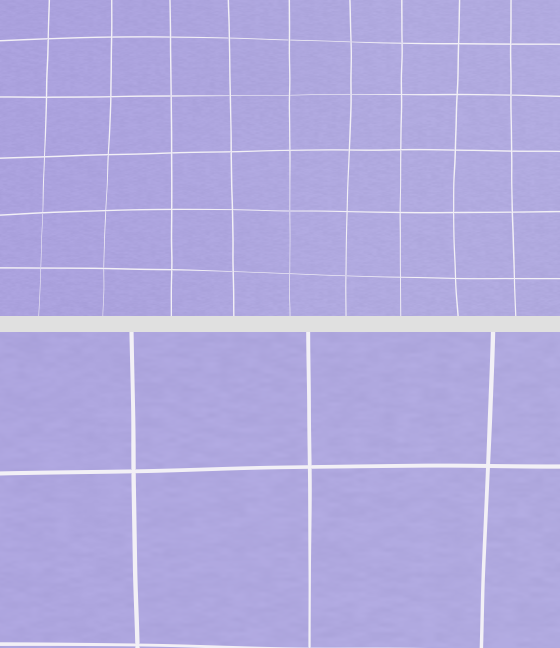
Top, the full canvas; bottom, a detail of the centre.
Give the GLSL for this pattern, as a Shadertoy shader.

```glsl
// Hand-drawn white grid, 9 lines across and 5 down, on lilac paper.

const int COLS = 9;
const int ROWS = 5;
const float SPACING = 0.1852;        // in canvas heights
const float FIRST_COL = 0.1412;
const float FIRST_ROW = 0.1435;
const float THICK = 0.0023;          // half width under full pressure
const float THIN = 0.0009;           // half width under light pressure
const float WOBBLE = 0.0022;
const float GRAIN = 0.022;
const vec3 PAPER_LEFT = vec3(0.668, 0.632, 0.868);
const vec3 PAPER_RIGHT = vec3(0.690, 0.664, 0.874);
const vec3 INK = vec3(0.95, 0.94, 0.965);

// Drift of each line in hundredths of the height: offset, lean, bow, sway.
const vec4 COL_DRIFT[COLS] = vec4[COLS](
    vec4(0.0, 1.6, -0.2, 0.0), vec4(1.6, 1.4, -0.2, 0.3),
    vec4(3.2, -0.2, -0.4, 0.0), vec4(3.5, -0.9, 0.0, 0.0),
    vec4(3.5, -0.1, -0.1, 0.0), vec4(3.7, 0.6, -0.3, 0.5),
    vec4(1.6, 0.2, 0.2, 0.1), vec4(0.2, 0.2, 1.2, 0.5),
    vec4(-0.4, -0.8, 0.6, 0.0));
const vec4 ROW_DRIFT[ROWS] = vec4[ROWS](
    vec4(-0.9, -1.7, 0.0, -0.5), vec4(0.5, 0.5, -0.9, -0.7),
    vec4(0.9, 1.0, -1.3, 0.1), vec4(0.0, 0.2, -0.5, 0.2),
    vec4(-0.9, -0.6, -1.0, -0.7));

// How much each line thins: columns toward the bottom, rows past the middle.
const float COL_FADE[COLS] = float[COLS](1.0, 0.9, 0.15, 0.0, 0.85, 0.5, 0.5, 0.15, 0.1);
const float ROW_FADE[ROWS] = float[ROWS](0.9, 0.5, 0.15, 0.9, 0.7);

float hash(vec2 p) {
    return fract(sin(dot(p, vec2(127.1, 311.7))) * 43758.5453);
}

float noise(vec2 p) {
    vec2 cell = floor(p), f = fract(p);
    f = f * f * (3.0 - 2.0 * f);
    return mix(mix(hash(cell), hash(cell + vec2(1, 0)), f.x),
               mix(hash(cell + vec2(0, 1)), hash(cell + vec2(1, 1)), f.x), f.y);
}

// Sideways shift at t, which runs from -1 to 1 along the line.
float drift(vec4 d, float t, float seed) {
    float bend = d.x + d.y * t + d.z * t * t + d.w * sin(3.14159 * t);
    return 0.01 * bend + WOBBLE * (noise(vec2(t * 6.0, seed)) - 0.5);
}

// Share of the pixel that the stroke covers, also for strokes below one pixel.
float stroke(float dist, float fade, float t, float seed, float pixel) {
    float pressure = 1.0 - fade + 0.35 * (noise(vec2(t * 5.0, seed + 40.0)) - 0.5);
    float halfWidth = mix(THIN, THICK, clamp(pressure, 0.0, 1.0));
    float inner = max(dist - halfWidth, -0.5 * pixel);
    float outer = min(dist + halfWidth, 0.5 * pixel);
    return clamp((outer - inner) / pixel, 0.0, 1.0);
}

vec3 paper(vec2 p, float across) {
    float fibres = noise(p * vec2(70.0, 190.0)) + 0.5 * noise(p * vec2(150.0, 330.0) + 17.0);
    float blotches = noise(p * 4.0 + 5.0) - 0.5;
    vec3 base = mix(PAPER_LEFT, PAPER_RIGHT, smoothstep(0.0, 0.8, across));
    return base + GRAIN * (fibres - 0.75) + 0.008 * blotches;
}

void mainImage(out vec4 fragColor, in vec2 fragCoord) {
    vec2 p = fragCoord / iResolution.y;
    vec2 t = 2.0 * fragCoord / iResolution.xy - 1.0;
    float pixel = 1.0 / iResolution.y;
    float ink = 0.0;

    // Upright lines
    float lowerPart = 1.0 - smoothstep(-0.6, 0.5, t.y);
    for (int i = 0; i < COLS; i++) {
        float seed = float(i) * 3.0 + 1.0;
        float x = FIRST_COL + SPACING * float(i) + drift(COL_DRIFT[i], t.y, seed);
        ink = max(ink, stroke(p.x - x, COL_FADE[i] * lowerPart, t.y, seed, pixel));
    }

    // Level lines
    float middlePart = smoothstep(-0.5, -0.1, t.x) * (1.0 - 0.8 * smoothstep(0.2, 0.6, t.x));
    for (int j = 0; j < ROWS; j++) {
        float seed = float(j) * 3.0 + 61.0;
        float y = FIRST_ROW + SPACING * float(j) + drift(ROW_DRIFT[j], t.x, seed);
        ink = max(ink, stroke(p.y - y, ROW_FADE[j] * middlePart, t.x, seed, pixel));
    }

    fragColor = vec4(mix(paper(p, 0.5 * t.x + 0.5), INK, ink), 1.0);
}
```
